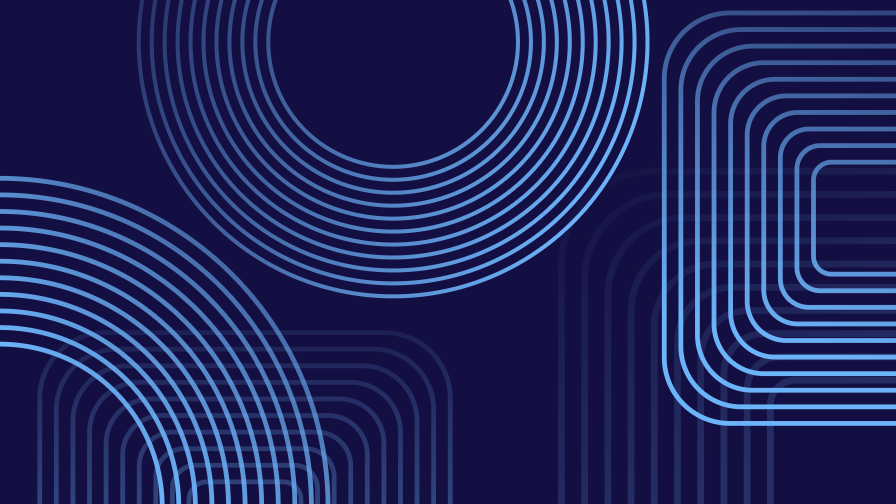
A WebGL 2 fragment shader for this background:

```glsl
#version 300 es
precision highp float;

uniform vec2 u_resolution;
out vec4 outColor;

// All lengths are fractions of the canvas height.
const vec3 NIGHT = vec3(0.078, 0.060, 0.258);
const vec3 SKY = vec3(0.425, 0.705, 0.980);

const float LINE = 0.0095;
const float FINE_LINE = 0.0080;

const float RING_COUNT = 11.0;
const vec2 DISC_CENTER = vec2(0.780, 0.9167);
const float DISC_INNER = 0.2477;
const float DISC_STEP = 0.0257;
const vec2 ARC_CENTER = vec2(0.0, -0.0046);
const float ARC_INNER = 0.3218;
const float ARC_STEP = 0.0329;

const int FRAME_COUNT = 10;
const float FRAME_INNER = 0.1111;
const float FRAME_STEP = 0.0329;
const float CORNER_RATIO = 0.32;
const float LARGE_SCALE = 1.4;
const vec2 BRIGHT_FRAME = vec2(1.7252, 0.5671);
const vec2 LOW_FRAME = vec2(0.4861, -0.0671);
const vec2 LARGE_FRAME = vec2(1.684, 0.0903);

// Distance to the nearest of several concentric circles.
float ringDistance(vec2 p, float inner, float spacing) {
    float r = length(p);
    float index = clamp(round((r - inner) / spacing), 0.0, RING_COUNT - 1.0);
    return abs(r - inner - index * spacing);
}

// Distance to the outline of a rounded square.
float frameOutline(vec2 p, float halfSize) {
    float corner = halfSize * CORNER_RATIO;
    vec2 q = abs(p) - halfSize + corner;
    return abs(length(max(q, 0.0)) + min(max(q.x, q.y), 0.0) - corner);
}

// Distance to the nearest of several nested rounded squares.
float frameDistance(vec2 p) {
    float nearest = 1e3;
    for (int i = 0; i < FRAME_COUNT; i++) {
        float halfSize = FRAME_INNER + float(i) * FRAME_STEP;
        nearest = min(nearest, frameOutline(p, halfSize));
    }
    return nearest;
}

// Antialiased line coverage.
float stroke(float dist, float width) {
    return clamp(0.5 + (0.5 * width - dist) * u_resolution.y, 0.0, 1.0);
}

// Linear gradient position, 0 at a and 1 at b.
float ramp(vec2 p, vec2 a, vec2 b) {
    vec2 axis = b - a;
    return clamp(dot(p - a, axis) / dot(axis, axis), 0.0, 1.0);
}

void main() {
    vec2 p = gl_FragCoord.xy / u_resolution.y;
    vec3 color = NIGHT;

    // Faint frames along the bottom
    float largeDist = frameDistance((p - LARGE_FRAME) / LARGE_SCALE) * LARGE_SCALE;
    float largeFade = mix(0.01, 0.20, ramp(p, vec2(1.15, 0.68), vec2(1.5, 0.05)));
    color = mix(color, SKY, stroke(largeDist, LINE * LARGE_SCALE) * largeFade);

    float lowFade = mix(0.10, 0.32, ramp(p, vec2(0.49, 0.34), vec2(0.49, 0.0)));
    color = mix(color, SKY, stroke(frameDistance(p - LOW_FRAME), LINE) * lowFade);

    // Quarter arcs in the lower left corner
    float arcDist = ringDistance(p - ARC_CENTER, ARC_INNER, ARC_STEP);
    float arcFade = mix(1.0, 0.52, ramp(p, vec2(0.16), vec2(0.48)));
    color = mix(color, SKY, stroke(arcDist, LINE) * arcFade);

    // Rings at the top
    float discDist = ringDistance(p - DISC_CENTER, DISC_INNER, DISC_STEP);
    float discFade = mix(0.20, 1.0, ramp(p, vec2(0.30, 1.1), vec2(1.2, 0.65)));
    color = mix(color, SKY, stroke(discDist, FINE_LINE) * discFade);

    // Bright frames on the right
    float brightFade = mix(1.0, 0.30, ramp(p, vec2(1.6, 0.3), vec2(1.78, 1.0)));
    color = mix(color, SKY, stroke(frameDistance(p - BRIGHT_FRAME), LINE) * brightFade);

    outColor = vec4(color, 1.0);
}
```
